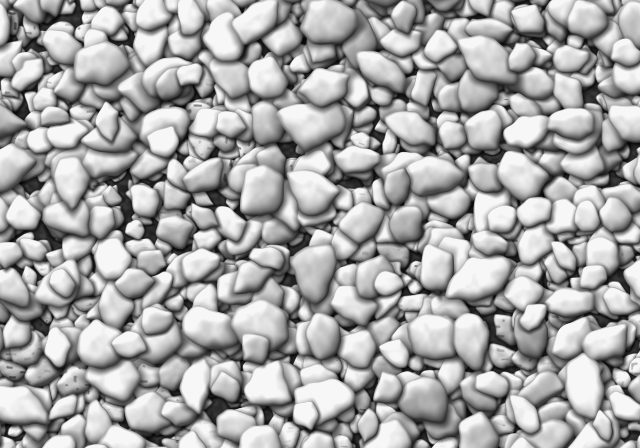
A WebGL 1 fragment shader for this texture:

```glsl
precision highp float;
// A bed of pale grey pebbles lit from the upper left.
// Jittered grids of rounded random polygons are painted from the bottom layer up;
// each stone shades the ones below it and carries its own grain and pits.

uniform vec2 u_resolution;

const float TAU = 6.2832;
const vec3 LIGHT = vec3(-0.34, 0.59, 0.73);
const float GAP_TONE = 0.13;

float hash(vec2 p) {
  return fract(sin(dot(p, vec2(127.1, 311.7))) * 43758.5453);
}

vec2 hash2(vec2 p) {
  return vec2(hash(p), hash(p + 37.7));
}

float noise(vec2 p) {
  vec2 cell = floor(p);
  vec2 f = fract(p);
  f = f * f * (3.0 - 2.0 * f);
  float low = mix(hash(cell), hash(cell + vec2(1.0, 0.0)), f.x);
  float high = mix(hash(cell + vec2(0.0, 1.0)), hash(cell + 1.0), f.x);
  return mix(low, high, f.y);
}

float fbm(vec2 p) {
  return 0.5 * noise(p) + 0.3 * noise(p * 2.1 + 7.3) + 0.2 * noise(p * 4.3 + 3.1);
}

mat2 rotation(float angle) {
  float c = cos(angle);
  float s = sin(angle);
  return mat2(c, s, -s, c);
}

// Rounded polygon: xy is the outward gradient, z is 1 on the outline
vec3 pebbleShape(vec2 p, vec2 seed) {
  float sum = 0.0;
  vec2 slope = vec2(0.0);
  for (int i = 0; i < 7; i++) {
    float k = float(i);
    vec2 rnd = hash2(seed + k * 1.73);
    float angle = TAU * (k + 0.8 * rnd.x) / 7.0;
    vec2 side = vec2(cos(angle), sin(angle)) / mix(0.74, 1.08, rnd.y);
    float reach = max(dot(p, side), 0.0);
    float power = pow(reach + 0.0001, 8.0);
    sum += power * reach;
    slope += power * side;
  }
  float f = pow(sum + 1e-9, 1.0 / 9.0);
  return vec3(slope / pow(f, 8.0), f);
}

// Grain, mottling and dark pits on the stone surface
float surfaceTone(vec2 p, vec2 seed) {
  vec2 q = p + seed * 3.17;
  float rough = hash(seed + 5.9);
  float mottle = fbm(q * 42.0) - 0.5;
  float grain = noise(q * 230.0) - 0.5;
  float pits = smoothstep(0.60, 0.76, fbm(q * 95.0));
  return 1.0 + 0.22 * mottle + mix(0.08, 0.22, rough) * grain
    - mix(0.10, 0.55, rough * rough) * pits;
}

// Diffuse light on a flat-topped dome with a random tilt
float pebbleLight(vec2 slope, float f, vec2 seed) {
  vec2 tilt = (hash2(seed + 11.3) - 0.5) * 0.55;
  vec3 normal = normalize(vec3(slope * 1.15 * f * f * f + tilt, 1.0));
  float diffuse = max(dot(normal, LIGHT), 0.0);
  float rim = 1.0 - 0.35 * smoothstep(0.84, 1.02, f);
  return (0.30 + 0.86 * diffuse) * rim;
}

// Paints one grid of pebbles over the tone beneath it
float pebbleLayer(float tone, vec2 p, float cellSize, float density, float layer) {
  vec2 home = floor(p / cellSize);
  for (int j = -1; j <= 1; j++) {
    for (int i = -1; i <= 1; i++) {
      vec2 cell = home + vec2(float(i), float(j));
      vec2 seed = cell + layer * 19.37;
      if (hash(seed + 2.3) > density) continue;
      vec2 center = (cell + 0.5 + 0.6 * (hash2(seed) - 0.5)) * cellSize;
      float radius = cellSize * mix(0.40, 0.57, hash(seed + 8.1));
      vec2 local = (p - center) / radius;
      if (dot(local, local) > 3.6) continue;

      float stretch = mix(1.0, 1.32, hash(seed + 4.7));
      vec2 squeeze = vec2(1.0 / stretch, stretch);
      mat2 turn = rotation(TAU * hash(seed + 6.1));
      vec3 shape = pebbleShape((turn * local) * squeeze, seed);
      vec2 slope = (shape.xy * squeeze) * turn;
      float f = shape.z;

      float away = dot(normalize(local + 0.0001), normalize(-LIGHT.xy));
      float shadow = (0.42 + 0.28 * away) * (1.0 - smoothstep(0.95, 1.35, f));
      tone *= 1.0 - shadow;

      float edge = 0.9 / (u_resolution.y * radius);
      float cover = 1.0 - smoothstep(1.0 - edge, 1.0 + edge, f);
      if (cover > 0.0) {
        float albedo = mix(0.80, 1.08, sqrt(hash(seed + 9.7)));
        float stone = albedo * pebbleLight(slope, f, seed) * surfaceTone(p, seed);
        tone = mix(tone, min(stone, 0.97), cover);
      }
    }
  }
  return tone;
}

void main() {
  vec2 p = gl_FragCoord.xy / u_resolution.y;
  // Slight warp roughens the outlines
  vec2 warp = vec2(noise(p * 38.0), noise(p * 38.0 + 51.0)) - 0.5;
  p += 0.009 * warp + 3.0;

  float tone = GAP_TONE + 0.12 * noise(p * 120.0);
  tone = pebbleLayer(tone, p, 0.052, 1.00, 1.0);
  tone = pebbleLayer(tone, p, 0.062, 0.90, 2.0);
  tone = pebbleLayer(tone, p, 0.078, 0.75, 3.0);
  tone = pebbleLayer(tone, p, 0.094, 0.62, 4.0);
  tone = pebbleLayer(tone, p, 0.118, 0.50, 5.0);
  tone = pebbleLayer(tone, p, 0.074, 0.16, 6.0);
  gl_FragColor = vec4(vec3(clamp(tone, 0.0, 1.0)), 1.0);
}
```
